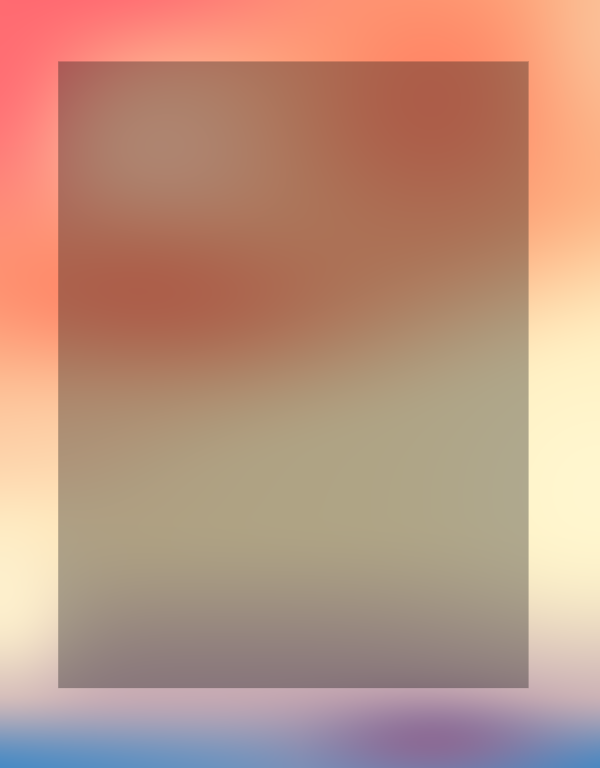
This background is drawn by a Shadertoy shader. Its source:

```glsl
// A soft sunset wash of pink, coral, cream, mauve and blue behind a dim pane.
// Vertical blends set the base, elliptical Gaussian glows tint it,
// and a box distance darkens the rectangle in the middle.

// Soft elliptical falloff: 1 at the centre, fading over the given radii.
float glow(vec2 uv, vec2 centre, vec2 radius) {
    vec2 q = (uv - centre) / radius;
    return exp(-dot(q, q));
}

vec3 sunset(vec2 uv) {
    vec3 cream = vec3(1.0, 0.93, 0.74);
    vec3 peach = vec3(0.99, 0.72, 0.52);
    vec3 coral = vec3(1.0, 0.51, 0.39);
    vec3 pink  = vec3(1.0, 0.37, 0.43);
    vec3 mauve = vec3(0.77, 0.66, 0.70);
    vec3 blue  = vec3(0.27, 0.54, 0.77);

    // Tilted blend from cream up to peach, then down to mauve
    float slope = uv.y - 0.22 * (uv.x - 0.3);
    vec3 col = mix(cream, peach, smoothstep(0.36, 0.62, slope));
    col = mix(mauve, col, smoothstep(0.07, 0.33, uv.y));

    // Pink corner and the dusty patch beside it
    col = mix(col, pink, 0.85 * glow(uv, vec2(0.0, 0.88), vec2(0.21, 0.22)));
    col = mix(col, pink, 0.85 * glow(uv, vec2(0.18, 1.03), vec2(0.4, 0.11)));
    col = mix(col, vec3(1.0, 0.77, 0.65), 0.9 * glow(uv, vec2(0.28, 0.8), vec2(0.2, 0.12)));

    // Coral glows at upper right and middle left
    col = mix(col, coral, 0.95 * glow(uv, vec2(0.72, 0.87), vec2(0.24, 0.19)));
    col = mix(col, coral, 0.95 * glow(uv, vec2(0.22, 0.615), vec2(0.34, 0.1)));

    // Pale light along the sides
    col = mix(col, vec3(0.99, 0.80, 0.66), 0.6 * glow(uv, vec2(0.0, 0.42), vec2(0.3, 0.13)));
    col = mix(col, vec3(1.0, 0.95, 0.81), 0.9 * glow(uv, vec2(0.0, 0.22), vec2(0.13, 0.12)));
    col = mix(col, vec3(1.0, 0.97, 0.82), 0.9 * glow(uv, vec2(1.0, 0.36), vec2(0.26, 0.2)));
    col = mix(col, vec3(0.98, 0.78, 0.63), 0.7 * glow(uv, vec2(1.03, 0.97), vec2(0.12, 0.15)));

    // Blue floor, stronger at the corners, with a violet glow
    float side = abs(2.0 * uv.x - 1.0);
    float floorBlend = 1.0 - smoothstep(-0.01, 0.1, uv.y);
    col = mix(col, blue, floorBlend * mix(0.6, 1.0, side));
    return mix(col, vec3(0.55, 0.39, 0.56), 0.85 * glow(uv, vec2(0.72, 0.035), vec2(0.19, 0.055)));
}

void mainImage(out vec4 fragColor, in vec2 fragCoord) {
    vec2 uv = fragCoord / iResolution.xy;
    vec3 col = sunset(uv);

    // Dim pane with a one-pixel smooth edge
    vec2 d = (abs(uv - vec2(0.489, 0.512)) - vec2(0.392, 0.408)) * iResolution.xy;
    float pane = clamp(0.5 - max(d.x, d.y), 0.0, 1.0);
    vec3 dimmed = 0.69 * mix(col, vec3(dot(col, vec3(0.3, 0.59, 0.11))), 0.06);
    fragColor = vec4(mix(col, dimmed, pane), 1.0);
}
```
